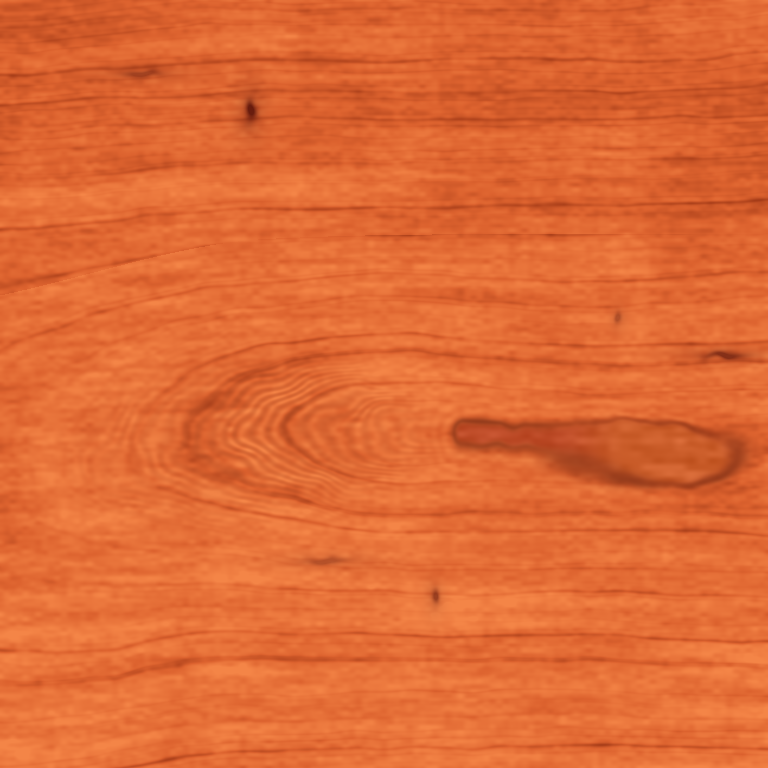
Reproduce this texture procedurally as a WebGL 2 fragment shader.

```glsl
#version 300 es
precision highp float;
// Warm reddish wood plank: growth rings bend around a long knot and straighten
// away from it. A warped ring field drives strong and faint lines, streaks and
// ripples; a distance function shapes the knot, and a loop scatters dark flecks.

#define DARK vec3(0.70, 0.27, 0.115)
#define MID vec3(0.865, 0.385, 0.182)
#define LIGHT vec3(0.95, 0.51, 0.27)
#define BARK vec3(0.53, 0.20, 0.09)
#define HEART vec3(0.80, 0.37, 0.17)
#define RINGS 25.0
#define RING_WIDTH 0.0024
#define RING_DEPTH 0.40
#define FINE_SCALE 2.7
#define TIP_SLOPE 0.32
#define KNOT_START 0.60
#define FLECKS 6

uniform vec2 u_resolution;
out vec4 fragColor;

float hash(vec2 p) {
    return fract(sin(dot(p, vec2(127.1, 311.7))) * 43758.5453);
}

float noise(vec2 p) {
    vec2 i = floor(p), f = fract(p);
    f = f * f * (3.0 - 2.0 * f);
    return mix(mix(hash(i), hash(i + vec2(1, 0)), f.x),
               mix(hash(i + vec2(0, 1)), hash(i + vec2(1, 1)), f.x), f.y);
}

// Noise centred on zero
float wobble(vec2 p) { return noise(p) - 0.5; }

float segment(vec2 p, vec2 a, vec2 b) {
    vec2 ab = b - a;
    return length(p - a - ab * clamp(dot(p - a, ab) / dot(ab, ab), 0.0, 1.0));
}

float smoothMin(float a, float b, float k) {
    float h = max(k - abs(a - b), 0.0) / k;
    return min(a, b) - h * h * k * 0.25;
}

// Slim ragged tail on the left joined to a lens on the right
float knotDistance(vec2 p) {
    p += 0.022 * vec2(wobble(p * 11.0), wobble(p * 14.0 + 9.0));
    p += 0.007 * vec2(wobble(p * 38.0 + 3.0), wobble(p * 45.0 + 6.0));
    float tail = segment(p, vec2(0.60, 0.434), vec2(0.76, 0.424)) - 0.011;
    vec2 q = (p - vec2(0.855, 0.413)) / vec2(0.098, 0.036);
    float bulb = (length(q) - 1.0) * 0.036;
    return smoothMin(tail, bulb, 0.03);
}

// Unevenly spaced broken lines, each fading in gently and ending sharply
float ringLines(float field, float above, float x, float width) {
    float cell = floor(field * RINGS), sum = 0.0;
    for (int j = -1; j <= 1; j++) {
        float id = cell + float(j);
        float seed = above * 37.0;
        float place = (id + 0.5 + 0.85 * (hash(vec2(id, seed + 3.0)) - 0.5)) / RINGS;
        float strength = mix(0.2, 1.1, hash(vec2(id, seed + 8.0)));
        strength *= 0.35 + 0.8 * noise(vec2(x * 5.0, id * 3.7 + seed))
                  + 0.5 * wobble(vec2(x * 28.0, id * 5.3 + seed));
        float d = field - place;
        float fade = exp(-abs(d) / (d < 0.0 ? 0.010 : 0.004));
        sum += max(strength, 0.0) * (exp(-d * d / (width * width)) + 0.45 * fade);
    }
    return sum;
}

void main() {
    vec2 p = gl_FragCoord.xy / u_resolution;

    // Ring field: flat beside the knot, rounded to the left of it
    float dy = p.y - mix(0.40, 0.435, smoothstep(0.0, 0.35, p.x));
    float left = KNOT_START - p.x;
    float bend = TIP_SLOPE * 0.5 * (left + sqrt(left * left + 0.006)) * exp(-6.0 * dy * dy);
    float ring = length(vec2(dy, bend));
    float tipness = bend / (ring + 0.001);
    float field = ring + 0.032 * wobble(p * vec2(2.5, 4.0))
                + 0.009 * wobble(p * vec2(8.0, 13.0)) + 0.004 * wobble(p * vec2(26.0, 40.0));
    float above = step(0.0, dy) * step(0.26, ring);
    float knot = knotDistance(p);
    float nearKnot = exp(-max(knot, 0.0) / 0.032);

    // Broad figure, long streaks and short fibres
    float tone = 0.73 - 0.16 * smoothstep(0.45, 1.0, p.y) + 0.08 * smoothstep(0.4, 0.0, p.y);
    tone += 0.24 * wobble(p * vec2(3.0, 4.0) + 5.0);
    tone += 0.15 * wobble(p * vec2(17.0, 6.0) + 31.0);
    tone += 0.32 * wobble(vec2(p.x * 3.0, field * 48.0 + above * 71.0));
    tone += 0.30 * wobble(vec2(p.x * 10.0, p.y * 105.0 + ring * 25.0));
    tone += 0.26 * wobble(p * vec2(60.0, 170.0));
    tone += 0.20 * wobble(p * vec2(120.0, 150.0) + 17.0);

    // Strong growth rings with fainter ones between, quieter close to the knot
    float lines = ringLines(field, above, p.x, RING_WIDTH);
    lines += 0.34 * ringLines(field * FINE_SCALE + 3.0, above, p.x, RING_WIDTH * 2.0);
    tone -= RING_DEPTH * lines * mix(0.15, 1.0, smoothstep(0.0, 0.06, knot));

    // Fine ragged ripples packed between the ring tips
    float core = (ring - 0.085) / 0.055;
    float rippleMask = exp(-core * core) * smoothstep(0.3, 0.9, tipness);
    float ripple = sin(field * 950.0 + 11.0 * noise(p * vec2(22.0, 30.0)));
    ripple *= 0.3 + noise(p * vec2(35.0, 28.0) + 4.0);
    tone += rippleMask * (0.13 * ripple - 0.12 + 0.2 * wobble(p * 90.0));

    // Shaded halo with wavering contours around the knot
    float contour = sin(knot * 420.0 + 7.0 * noise(p * vec2(10.0, 24.0)));
    tone -= nearKnot * (0.38 + 0.12 * contour);

    vec3 color = tone < 0.5 ? mix(DARK, MID, clamp(tone * 2.0, -0.3, 1.0))
                            : mix(MID, LIGHT, min(tone * 2.0 - 1.0, 1.1));
    color = mix(color, vec3(0.72, 0.35, 0.18), 0.3 * rippleMask * (0.5 - 0.5 * ripple));

    // Knot: tan heart with grain, ragged bark edge and a heavier lower rim
    float grain = wobble(p * vec2(22.0, 110.0)) + wobble(p * vec2(70.0, 120.0));
    vec3 heart = mix(vec3(0.74, 0.29, 0.15), HEART, smoothstep(0.72, 0.82, p.x)) + 0.07 * grain;
    color = mix(color, heart, smoothstep(0.005, -0.007, knot));
    float lower = smoothstep(0.43, 0.39, p.y) * smoothstep(0.90, 0.75, p.x);
    float rim = exp(-pow(abs(knot - 0.003) / mix(0.005, 0.012, lower), 2.0));
    color = mix(color, BARK, rim * (0.25 + 0.65 * noise(p * vec2(16.0, 30.0))));

    // Scattered flecks: upright pin knots alternate with flat streaks
    for (int i = 0; i < FLECKS; i++) {
        float n = float(i);
        vec2 center = fract(vec2(0.325 + 0.62 * n, 0.855 - 0.317 * n));
        vec2 size = i % 2 == 0 ? vec2(0.007, 0.013) / (1.0 + 0.25 * n) : vec2(0.024, 0.004);
        vec2 q = (p - center + 0.006 * wobble(p * 60.0)) / size;
        float spot = exp(-dot(q, q)) + 0.25 * exp(-0.12 * dot(q, q));
        color = mix(color, vec3(0.36, 0.08, 0.04), min(spot, 1.0) * 0.9 / (1.0 + 0.3 * n));
    }
    fragColor = vec4(clamp(color, 0.0, 1.0), 1.0);
}
```
